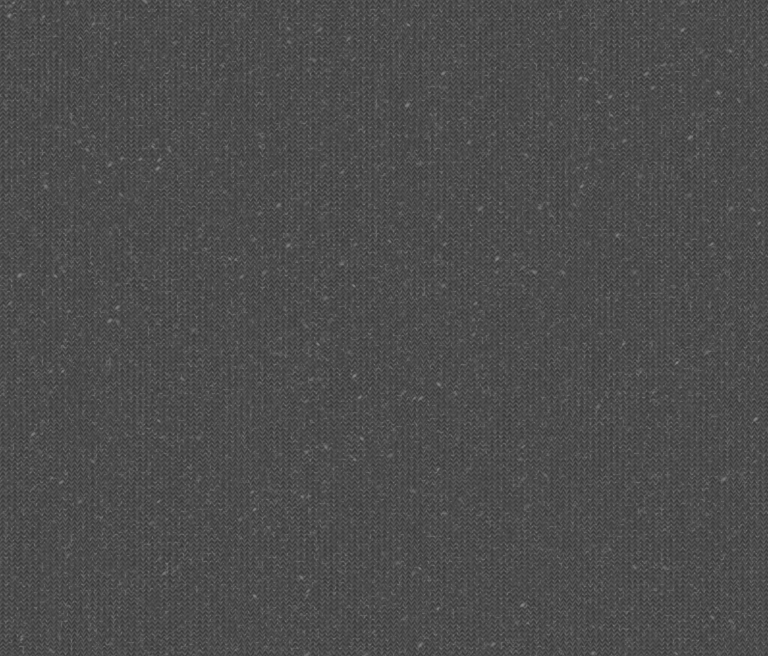
Give the GLSL for this texture, as a Shadertoy shader.

```glsl
// Fine charcoal knitted cloth with chevron stitches and sparse pale flecks.

const float TAU = 6.2831853;
const float COLUMNS = 110.0;  // stitch columns per canvas height
const float ROWS = 146.0;     // stitch rows per canvas height
const float GRAINS = 340.0;   // fibre grains per canvas height
const float BASE_GREY = 0.296;
const float FLECK_GREY = 0.60;

float hash(vec2 p) {
    vec3 q = fract(p.xyx * vec3(0.1031, 0.1030, 0.0973));
    q += dot(q, q.yzx + 33.33);
    return fract((q.x + q.y) * q.z);
}

float valueNoise(vec2 p) {
    vec2 cell = floor(p);
    vec2 f = fract(p);
    f = f * f * (3.0 - 2.0 * f);
    float low = mix(hash(cell), hash(cell + vec2(1.0, 0.0)), f.x);
    float high = mix(hash(cell + vec2(0.0, 1.0)), hash(cell + 1.0), f.x);
    return mix(low, high, f.y);
}

// Slanted strokes that mirror in each half column, from -1 to 1.
float chevron(vec2 uv, float columns, float rows) {
    float zigzag = abs(fract(uv.x * columns) - 0.5) * 2.0;
    float wobble = 0.5 * (valueNoise(uv * 50.0) - 0.5);
    return sin(TAU * (uv.y * rows + 0.75 * zigzag + wobble));
}

// Share of stitches that catch the light: gathered in loose patches.
float fleckChance(vec2 cell) {
    float patches = valueNoise(cell * vec2(0.08, 0.16) + 7.0);
    float upper = smoothstep(0.3, 0.8, cell.y / ROWS);
    return 0.012 + 0.07 * smoothstep(0.45, 1.0, patches) * (0.5 + 0.7 * upper);
}

// Small tilted ovals, one at most per stitch; most are faint.
float flecks(vec2 uv) {
    vec2 grid = vec2(COLUMNS, ROWS);
    vec2 home = floor(uv * grid);
    float light = 0.0;
    for (int j = -1; j <= 1; j++) {
        for (int i = -1; i <= 1; i++) {
            vec2 cell = home + vec2(float(i), float(j));
            vec2 centre = cell + 0.3 + 0.4 * vec2(hash(cell + 11.0), hash(cell + 23.0));
            vec2 d = uv * grid - centre;
            float slant = hash(cell + 41.0) < 0.7 ? 0.4 : -0.4;
            d.x -= slant * d.y;
            float size = mix(0.38, 0.6, hash(cell + 53.0));
            float oval = 1.0 - smoothstep(0.05, size, length(d * vec2(1.0, 0.72)));
            float present = step(hash(cell + 5.0), fleckChance(cell));
            float brightness = hash(cell + 67.0);
            float strength = mix(0.25, 1.0, brightness * brightness);
            light = max(light, oval * present * strength);
        }
    }
    return light;
}

void mainImage(out vec4 fragColor, in vec2 fragCoord) {
    vec2 uv = fragCoord / iResolution.y;

    // Stitches, with contrast that varies from loop to loop
    float contrast = mix(0.022, 0.052, valueNoise(uv * vec2(COLUMNS, 60.0)));
    float grey = BASE_GREY + contrast * chevron(uv, COLUMNS, ROWS);

    // Column grooves, deeper in some columns than in others
    float depth = mix(0.010, 0.026, valueNoise(vec2(uv.x * COLUMNS * 0.5, uv.y * 12.0)));
    grey += depth * cos(TAU * uv.x * COLUMNS);
    grey += 0.008 * (valueNoise(vec2(uv.x * 75.0, uv.y * 5.0)) - 0.5);

    // Fibre grain, with a few brighter threads
    float grain = valueNoise(uv * GRAINS);
    grey += 0.060 * (grain - 0.5) + 0.07 * smoothstep(0.75, 1.0, grain);

    grey = mix(grey, FLECK_GREY, 0.75 * flecks(uv));
    fragColor = vec4(vec3(grey), 1.0);
}
```
